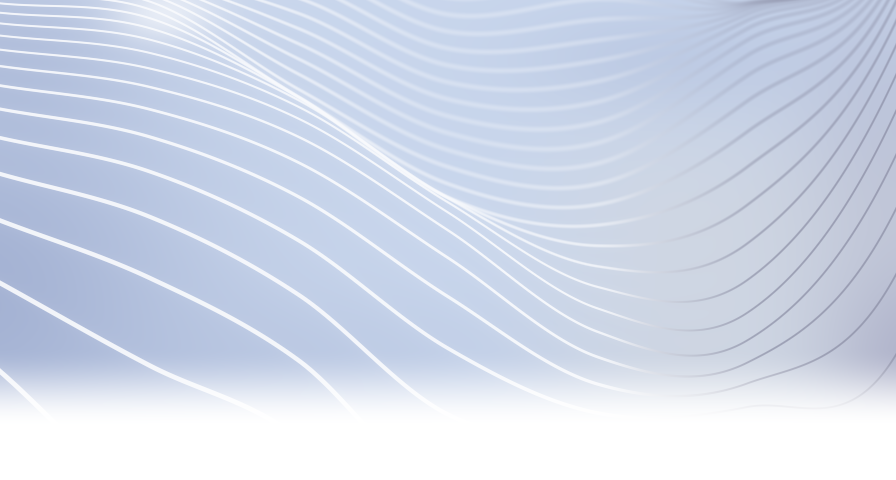
Give the GLSL for this background, as a Shadertoy shader.

```glsl
#define GRID vec2(768.0, 411.0)
#define COLUMN_GAP 128.0
#define STRAND_COUNT 26
#define FOLD_POWER 2.72
#define FADE_START 298.0
#define FADE_END 366.0
#define WHITE vec3(0.975, 0.98, 0.99)
#define GREY vec3(0.54, 0.55, 0.64)
#define SKY vec3(0.785, 0.838, 0.925)
#define LAVENDER vec3(0.625, 0.68, 0.815)
#define MIST vec3(0.81, 0.84, 0.89)
#define DUSK vec3(0.66, 0.67, 0.77)

// Soft elliptical spot
float spot(vec2 p, vec2 centre, vec2 radius) {
    vec2 q = (p - centre) / radius;
    return exp(-dot(q, q));
}

// Rise of the near sheet away from the fold
float nearRise(float k, float foldIndex) {
    return pow(max(foldIndex - k, 0.0), FOLD_POWER);
}

// Depth below the top edge and slope of strand k at x
vec2 strand(float k, float x) {
    float h[9];
    h[1] = 2146.0 / (k + 4.85) - 124.5;
    h[2] = 1962.0 / (k + 3.64) - 110.0;
    h[3] = 83.0 + 0.43 * nearRise(k, 12.0) - 13.0 * max(k - 13.5, 0.0);
    h[4] = 169.0 + 0.65 * nearRise(k, 11.0) - 14.5 * max(k - 12.2, 0.0);
    h[5] = 140.0 + 17.6 * (15.0 - k) + 0.8 * pow(max(9.0 - k, 0.0), 2.0);
    h[6] = 365.0 / (1.0 + exp((k - 10.8) / 2.75)) + 3.0 * pow(max(6.0 - k, 0.0), 2.0);
    h[7] = 310.0 * exp((5.0 - k) / 5.0) - 75.0;
    h[0] = 2.0 * h[1] - h[2];
    h[8] = h[7] - 380.0;

    // Cubic interpolation between neighbouring columns
    float column = clamp(floor(x / COLUMN_GAP), 0.0, 5.0);
    float t = x / COLUMN_GAP - column;
    int i = int(column);
    float a = h[i], b = h[i + 1], c = h[i + 2], d = h[i + 3];
    float c1 = 0.5 * (c - a);
    float c2 = a - 2.5 * b + 2.0 * c - 0.5 * d;
    float c3 = 0.5 * (d - a) + 1.5 * (b - c);
    float depth = b + t * (c1 + t * (c2 + t * c3));
    float slope = (c1 + t * (2.0 * c2 + 3.0 * t * c3)) / COLUMN_GAP;
    return vec2(depth, slope);
}

// Broad colour washes
vec3 backdrop(vec2 p) {
    vec3 colour = mix(SKY, MIST, smoothstep(380.0, 600.0, p.x) * smoothstep(20.0, 200.0, p.y));
    colour = mix(colour, LAVENDER, 0.9 * spot(p, vec2(-30.0, 250.0), vec2(200.0, 170.0)));
    colour = mix(colour, LAVENDER, 0.55 * spot(p, vec2(0.0, 40.0), vec2(130.0, 90.0)));
    colour = mix(colour, LAVENDER, 0.25 * spot(p, vec2(250.0, 310.0), vec2(200.0, 60.0)));
    colour = mix(colour, LAVENDER, 0.28 * spot(p, vec2(570.0, 50.0), vec2(120.0, 50.0)));
    colour = mix(colour, DUSK, 0.4 * spot(p, vec2(768.0, 110.0), vec2(90.0, 140.0)));
    colour = mix(colour, DUSK, 0.8 * spot(p, vec2(790.0, 310.0), vec2(80.0, 90.0)));
    return mix(colour, WHITE, 0.65 * spot(p, vec2(140.0, 12.0), vec2(45.0, 25.0)));
}

void mainImage(out vec4 fragColor, in vec2 fragCoord) {
    vec2 p = fragCoord / iResolution.xy * GRID;
    p.y = GRID.y - p.y;
    float pixel = GRID.y / iResolution.y;
    vec3 colour = backdrop(p);

    // Strands turn from bright ribbons to thin grey threads
    float shade = smoothstep(510.0, 650.0, p.x);
    vec3 ink = mix(WHITE, GREY, shade);
    for (int i = 0; i < STRAND_COUNT; i++) {
        float k = float(i);
        vec2 curve = strand(k, p.x);
        float dist = abs(p.y - curve.x) / sqrt(1.0 + curve.y * curve.y);
        float far = smoothstep(8.0, 16.0, k) * smoothstep(130.0, 400.0, p.x);
        float width = mix(mix(2.1, 0.9, smoothstep(0.0, 9.0, k)), 2.0, far);
        width = mix(width, mix(0.8, 1.5, far), shade);
        float soft = 0.7 * pixel + 1.4 * far;
        float core = 1.0 - smoothstep(max(width - soft, 0.0), width + soft, dist);
        float strength = mix(mix(0.92, 0.3, far), mix(0.7, 0.25, far), shade);
        strength *= 1.0 - 0.35 * spot(p, vec2(580.0, p.y), vec2(50.0, 1.0));
        float glow = 0.1 * exp(-dist / 4.0) * (1.0 - shade) * (1.0 - far);
        colour = mix(colour, ink, max(core * strength, glow));
    }

    // Fade to white at the bottom
    colour = mix(colour, vec3(1.0), smoothstep(FADE_START, FADE_END, p.y));
    fragColor = vec4(colour, 1.0);
}
```
